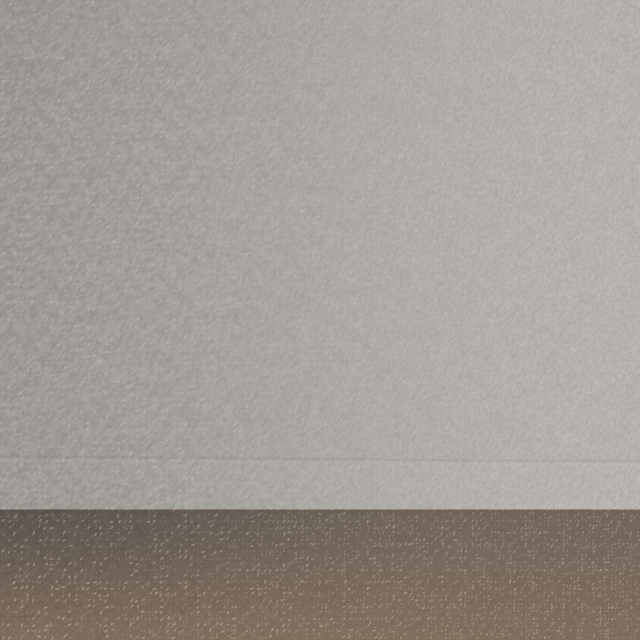
Give the GLSL for this texture, as a WebGL 1 fragment shader.

```glsl
precision highp float;
// A softly lit grey plaster wall above a brown floor, covered in fine slanted grain.
uniform vec2 u_resolution;

const float FLOOR_TOP = 0.204;

float hash(vec2 p) {
  return fract(sin(dot(p, vec2(127.1, 311.7))) * 43758.5453);
}

float valueNoise(vec2 p) {
  vec2 cell = floor(p);
  vec2 f = fract(p);
  f = f * f * (3.0 - 2.0 * f);
  float low = mix(hash(cell), hash(cell + vec2(1.0, 0.0)), f.x);
  float high = mix(hash(cell + vec2(0.0, 1.0)), hash(cell + vec2(1.0, 1.0)), f.x);
  return mix(low, high, f.y);
}

vec2 rotate(vec2 p, float angle) {
  float c = cos(angle);
  float s = sin(angle);
  return vec2(c * p.x + s * p.y, c * p.y - s * p.x);
}

// Signed grain, stretched along the given angle
float grain(vec2 uv, float scale, float angle) {
  return valueNoise(rotate(uv, angle) * vec2(0.6, 1.0) * scale) - 0.5;
}

// One short bright dash per occupied grid cell
float dashes(vec2 uv, float scale, float density, float angle, float pixel) {
  vec2 p = uv * scale;
  vec2 cell = floor(p);
  vec2 center = 0.3 + 0.4 * vec2(hash(cell + 3.7), hash(cell + 19.3));
  float tilt = angle + 0.9 * (hash(cell + 41.9) - 0.5);
  vec2 d = rotate(fract(p) - center, tilt);
  d.x = max(abs(d.x) - 0.17, 0.0);
  float soft = pixel * scale;
  float shape = 1.0 - smoothstep(0.05, 0.09 + soft * 0.8, length(d));
  float strength = 0.4 + 0.6 * hash(cell + 67.1);
  return shape * strength * step(hash(cell + 83.5), density);
}

vec3 wallColor(vec2 uv) {
  float across = smoothstep(-0.15, 1.0, uv.x);
  vec3 color = mix(vec3(0.608, 0.597, 0.578), vec3(0.712, 0.693, 0.677), across);
  float height = (uv.y - 0.55) / 0.45;
  return color - 0.012 * height * height * (1.0 - 0.4 * uv.x);
}

vec3 floorColor(vec2 uv) {
  float depth = smoothstep(-0.02, FLOOR_TOP, uv.y);
  vec3 near = vec3(0.495, 0.422, 0.360);
  vec3 far = mix(vec3(0.378, 0.345, 0.315), vec3(0.450, 0.405, 0.365),
                 smoothstep(0.0, 0.75, uv.x));
  float glow = exp(-pow((uv.x - 0.55) / 0.4, 2.0)) * (1.0 - depth);
  return mix(near, far, depth) + vec3(0.016, 0.012, 0.009) * glow;
}

void main() {
  vec2 uv = gl_FragCoord.xy / u_resolution;
  float pixel = 1.0 / u_resolution.y;
  float leftness = 1.0 - smoothstep(0.0, 0.9, uv.x);
  float wallMask = smoothstep(-1.0, 1.0, (uv.y - FLOOR_TOP) / (1.2 * pixel));

  // Base surfaces
  vec3 wall = wallColor(uv);
  vec3 ground = floorColor(uv);

  // Thin skirting groove with a pale lower lip
  float grooveY = mix(0.2860, 0.2795, smoothstep(0.0, 1.0, uv.x));
  float offset = uv.y - grooveY;
  float groove = exp(-pow(offset / 0.0022, 2.0));
  float lip = exp(-pow((offset + 0.005) / 0.003, 2.0));
  wall += 0.010 * lip - 0.036 * groove;
  wall += 0.008 * (1.0 - smoothstep(-0.004, 0.004, offset));

  // Contact shade just under the wall edge
  ground -= 0.025 * exp(-max(FLOOR_TOP - uv.y, 0.0) / 0.006);
  vec3 color = mix(ground, wall, wallMask);

  // Grain: coarse on the left, fine on the right
  float coarse = grain(uv, 260.0, 0.65);
  float fine = grain(uv + 7.3, 430.0, 1.0);
  float mottle = grain(uv + 2.1, 75.0, 0.4);
  float texture = mix(fine * 0.055, coarse * 0.072 + fine * 0.025, leftness);
  color += (texture + mottle * 0.010) * mix(0.55, 1.0, wallMask);

  // Pale flecks, strongest on the dark floor
  float large = dashes(uv, 105.0, 0.42, 0.75, pixel) * mix(0.45, 1.0, leftness);
  float small = dashes(uv + 0.37, 170.0, 0.40, 1.0, pixel) * mix(1.0, 0.55, leftness);
  float wallFleck = mix(0.030, 0.060, leftness);
  float fleckGain = mix(0.190, wallFleck, wallMask);
  color += vec3(1.0, 0.98, 0.94) * fleckGain * (large + 0.7 * small);

  gl_FragColor = vec4(clamp(color, 0.0, 1.0), 1.0);
}
```
